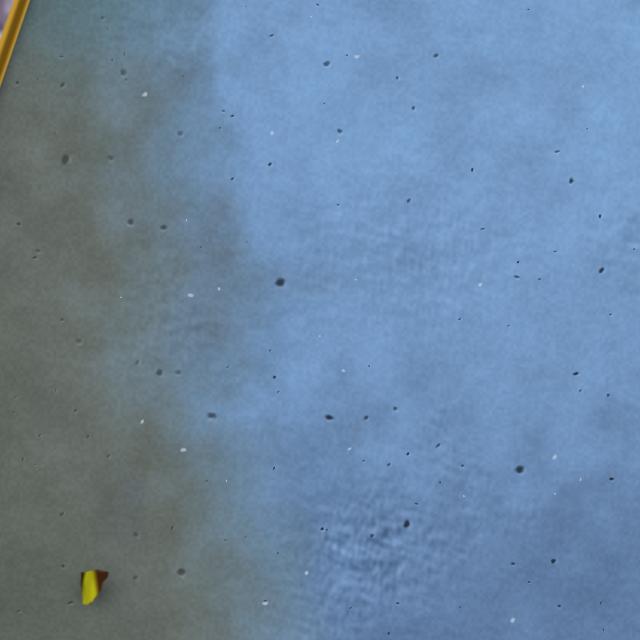
A WebGL 2 fragment shader for this texture:

```glsl
#version 300 es
precision highp float;
uniform vec2 u_resolution;
out vec4 fragColor;

float hash(vec2 p) {
  vec3 q = fract(vec3(p.xyx) * 0.1031);
  q += dot(q, q.yzx + 33.33);
  return fract((q.x + q.y) * q.z);
}

float noise(vec2 p) {
  vec2 i = floor(p), f = fract(p);
  f = f * f * (3.0 - 2.0 * f);
  return mix(mix(hash(i), hash(i + vec2(1, 0)), f.x),
             mix(hash(i + vec2(0, 1)), hash(i + vec2(1, 1)), f.x), f.y);
}

float fbm(vec2 p) {
  float sum = 0.0, amp = 0.53;
  for (int i = 0; i < 4; i++) {
    sum += amp * noise(p);
    p = mat2(1.6, 1.2, -1.2, 1.6) * p + 7.3;
    amp *= 0.5;
  }
  return sum;
}

float blob(vec2 p, vec2 center, vec2 size) {
  vec2 d = (p - center) / size;
  return exp(-dot(d, d));
}

// Trowel ridges leaning up to the right
float relief(vec2 p) {
  vec2 q = mat2(0.85, 0.53, -0.53, 0.85) * p;
  q += 0.006 * vec2(noise(p * 25.0), noise(p * 25.0 + 40.0));
  return noise(q * vec2(55.0, 100.0)) + 0.5 * noise(p * vec2(150.0, 95.0) + 9.0);
}

// Scattered ovals, one at most per cell; x is coverage, y is the lit rim
vec2 spots(vec2 p, float cells, float chance, float minSize, float maxSize, float seed) {
  vec2 id = floor(p * cells);
  float size = mix(minSize, maxSize, pow(hash(id + seed + 3.0), 2.0));
  vec2 center = (id + 0.2 + 0.6 * vec2(hash(id + seed), hash(id + seed + 17.0))) / cells;
  vec2 d = p - center;
  float angle = 1.6 * hash(id + seed + 29.0) - 0.3;
  d = mat2(cos(angle), -sin(angle), sin(angle), cos(angle)) * d;
  d.y *= 1.0 + 0.9 * hash(id + seed + 51.0);
  d += 0.003 * (vec2(noise(p * 160.0), noise(p * 160.0 + 5.0)) - 0.5);
  float present = step(hash(id + seed + 71.0), chance);
  float core = 1.0 - smoothstep(size * 0.3, size * 1.25, length(d));
  float rim = 1.0 - smoothstep(size * 0.3, size * 1.3, length(d + vec2(-0.2, 1.0) * size));
  return present * vec2(core, rim * (1.0 - core));
}

// Curled leaf with a dark edge and a brown tip
vec3 addLeaf(vec3 color, vec2 p) {
  vec2 d = p - vec2(0.143, 0.083);
  color *= 1.0 - 0.3 * blob(d, vec2(0.008, -0.005), vec2(0.03, 0.025));
  d.x -= 0.2 * d.y;
  float halfWidth = 0.021 * sqrt(clamp((d.y + 0.031) / 0.05, 0.0, 1.0));
  float edge = max(abs(d.x) - halfWidth, abs(d.y) - 0.026 + 0.15 * abs(d.x));
  edge += 0.006 * (noise(p * 90.0) - 0.5);
  vec3 leaf = mix(vec3(0.42, 0.43, 0.04), vec3(0.72, 0.70, 0.10), noise(p * vec2(110.0, 50.0)));
  leaf = mix(leaf, vec3(0.24, 0.13, 0.06), smoothstep(0.003, 0.014, d.x + 0.35 * d.y));
  leaf = mix(leaf, vec3(0.17, 0.16, 0.05), smoothstep(-0.011, -0.018, d.x));
  return mix(color, leaf, 1.0 - smoothstep(-0.003, 0.002, edge));
}

void main() {
  vec2 p = gl_FragCoord.xy / u_resolution;
  float cloud = fbm(p * 5.0) - 0.5;
  float mottle = fbm(p * 17.0 + 20.0) - 0.5;

  // Grey shade on the left turning to blue on the right
  float t = p.x + 0.20 * (p.y - 0.5) + 0.16 * cloud + 0.10 * mottle;
  t -= 0.07 * blob(p, vec2(0.3, 0.0), vec2(0.25, 0.2));
  vec3 color = mix(vec3(0.36, 0.385, 0.36), vec3(0.395, 0.425, 0.405), smoothstep(-0.08, 0.16, t));
  color = mix(color, vec3(0.41, 0.475, 0.505), smoothstep(0.12, 0.25, t));
  color = mix(color, vec3(0.41, 0.515, 0.61), smoothstep(0.22, 0.34, t));
  float light = p.y + 0.12 * (p.x - 0.5) + 0.35 * cloud + 0.2 * mottle;
  vec3 blue = mix(vec3(0.375, 0.485, 0.635), vec3(0.445, 0.585, 0.75), smoothstep(0.08, 0.55, light));
  blue = mix(blue, vec3(0.47, 0.62, 0.79), smoothstep(0.55, 1.15, light));
  color = mix(color, blue, smoothstep(0.30, 0.46, t));
  color = mix(color, vec3(0.33, 0.46, 0.51), 0.6 * blob(p, vec2(0.12, 1.0), vec2(0.13, 0.1)));
  color *= 1.0 + 0.13 * mottle + 0.06 * cloud;

  // Brownish worn stains
  float stain = blob(p, vec2(0.345, 0.64), vec2(0.03, 0.07)) + blob(p, vec2(0.33, 0.46), vec2(0.05, 0.06))
              + 0.8 * blob(p, vec2(0.545, 0.34), vec2(0.022, 0.035)) + blob(p, vec2(0.2, 0.22), vec2(0.025, 0.05))
              + 0.6 * blob(p, vec2(0.45, 0.56), vec2(0.07, 0.025));
  color = mix(color, vec3(0.36, 0.40, 0.44), 0.75 * clamp(stain, 0.0, 1.0) * smoothstep(0.25, 0.7, mottle + 0.5));

  // Fine embossed grain, stronger in rough patches
  float rough = 0.35 + 1.1 * smoothstep(0.5, 0.75, fbm(p * 4.0 + 60.0));
  rough += 1.7 * blob(p, vec2(0.58, 0.13), vec2(0.1, 0.09)) + 0.8 * blob(p, vec2(0.62, 0.6), vec2(0.16, 0.09));
  rough *= mix(0.35, 1.0, smoothstep(0.15, 0.4, t));
  float slope = relief(p + vec2(-0.002, 0.003)) - relief(p - vec2(-0.002, 0.003));
  color += vec3(0.9, 1.0, 1.1) * (-0.065 * rough * slope + 0.035 * (noise(p * 210.0) - 0.5));

  // Pits and pale specks
  vec2 pit = spots(p, 13.0, 0.22, 0.003, 0.009, 5.0);
  vec2 dent = spots(p + 0.37, 27.0, 0.14, 0.002, 0.006, 80.0);
  float depth = mix(0.3, 0.6, smoothstep(0.2, 0.5, p.x));
  color *= 1.0 - depth * max(pit.x, 0.7 * dent.x);
  color += 0.05 * (pit.y + dent.y);
  float speck = spots(p + 0.61, 16.0, 0.08, 0.002, 0.006, 140.0).x;
  color = mix(color, vec3(0.74, 0.79, 0.84), 0.75 * speck);

  color = addLeaf(color, p);

  // Ochre border strip across the upper left corner
  float border = (p.x + 0.345 * (1.0 - p.y) - 0.048) / 1.06;
  color *= 1.0 - 0.3 * exp(-max(border, 0.0) * 120.0);
  vec3 strip = mix(vec3(0.42, 0.30, 0.07), vec3(0.74, 0.58, 0.22), smoothstep(0.002, 0.010, abs(border + 0.011)));
  color = mix(color, strip, 1.0 - smoothstep(-0.003, 0.001, border));
  vec3 beyond = mix(vec3(0.36, 0.31, 0.38), vec3(0.75, 0.72, 0.80), noise(p * 70.0));
  color = mix(color, beyond, 1.0 - smoothstep(-0.027, -0.023, border));

  fragColor = vec4(clamp(color, 0.0, 1.0), 1.0);
}
```
